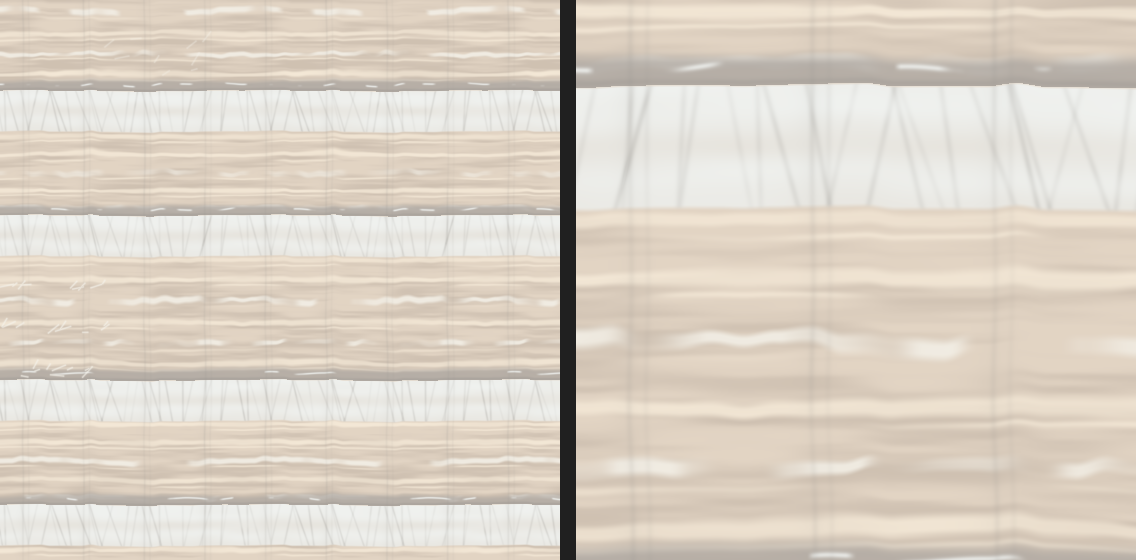
Left: the whole. Right: its middle third, enlarged.
This texture is drawn by a three.js fragment shader. Its source:

```glsl
// Weathered horizontal stripes: white bands, grey shadows and cream streaks on tan, crossed by faint threads.
varying vec2 vUv;

const vec3 WHITE = vec3(0.938, 0.945, 0.935);
const vec3 WARM_WHITE = vec3(0.905, 0.895, 0.87);
const vec3 TAN = vec3(0.81, 0.755, 0.695);
const vec3 BEIGE = vec3(0.885, 0.83, 0.765);
const vec3 CREAM = vec3(0.965, 0.92, 0.85);
const vec3 SHADOW = vec3(0.685, 0.66, 0.635);
const vec3 THREAD = vec3(0.60, 0.59, 0.57);

const float PERIOD = 0.5169;      // one short plus one long stripe group
const float SHORT_GROUP = 0.2227;
const float FIRST_BAND = 0.1615;  // top of the first white band, from the top edge
const float BAND = 0.073;         // white band height
const float REPEAT_X = 0.4333;    // horizontal repeat of the wear
const float THREAD_GAP = REPEAT_X / 4.0;
const float THREAD_START = 0.041;
const float THREAD_WIDTH = 0.002;
const float SLANTS = 26.0;        // slanted threads per repeat
const float SCRATCHES = 36.0;

float hash(vec2 p) {
  p = fract(p * vec2(0.1031, 0.1137));
  p += dot(p, p.yx + 33.33);
  return fract((p.x + p.y) * p.x * 7.31 + p.y * 5.17);
}

// Value noise that wraps after "cells" cells in x
float noise(vec2 p, float cells) {
  vec2 i = floor(p), f = fract(p);
  f = f * f * (3.0 - 2.0 * f);
  float x0 = mod(i.x, cells), x1 = mod(i.x + 1.0, cells);
  return mix(mix(hash(vec2(x0, i.y)), hash(vec2(x1, i.y)), f.x),
             mix(hash(vec2(x0, i.y + 1.0)), hash(vec2(x1, i.y + 1.0)), f.x), f.y);
}

// Noise along x with a number of cells per repeat, on a given row
float wear(float u, float cells, float row) {
  return noise(vec2(u * cells, row), cells);
}

float line(float dist, float width) {
  return exp(-dist * dist / (width * width));
}

float segment(vec2 p, vec2 a, vec2 b) {
  vec2 ab = b - a;
  return length(p - a - ab * clamp(dot(p - a, ab) / dot(ab, ab), 0.0, 1.0));
}

void main() {
  float u = vUv.x / REPEAT_X;
  float drop = 1.0 - vUv.y - FIRST_BAND;
  drop += 0.004 * (wear(u, 3.0, 5.0) - 0.5) + 0.0022 * (wear(u, 24.0, 9.0) - 0.5);

  // Find the stripe group and the depth below its white band's top
  float y = mod(drop, PERIOD);
  float isLong = step(SHORT_GROUP, y);
  float d = y - isLong * SHORT_GROUP;
  float height = mix(SHORT_GROUP, PERIOD - SHORT_GROUP, isLong);
  float seed = 40.0 + isLong * 37.0 + 11.0 * floor(drop / PERIOD);

  // Fibrous tan ground, greyer towards the shadow
  float fibre = 0.6 * noise(vec2(u * 4.0, d / 0.011 + seed), 4.0)
              + 0.4 * noise(vec2(u * 9.0, d / 0.004 + seed * 2.0), 9.0);
  float depth = (d - BAND) / (height - BAND);
  vec3 color = mix(TAN, BEIGE, smoothstep(0.2, 0.85, fibre + 0.22 - 0.3 * depth));

  // Cream streaks; every second one is whiter and broken into dashes
  float gap = mix(0.0326, 0.0367, isLong);
  float q = (d - 0.081) / gap + 0.22 * (noise(vec2(u * 3.0, d / 0.05 + seed), 3.0) - 0.5);
  float index = floor(q + 0.5);
  float offset = q - index;
  float row = seed + index * 3.0;
  float dashed = step(1.0, index) * step(mod(index, 2.0), 0.5);
  float ragged = 0.12 * (wear(u, 22.0, row + 7.0) - 0.5) * (0.4 + dashed);
  float width = mix(0.08, 0.21, wear(u, 5.0, row));
  float streak = 1.0 - smoothstep(width * 0.25, width + 0.05, abs(offset + ragged));
  float dashes = smoothstep(0.25, 0.65, 0.6 * wear(u, 15.0, row + 1.0) + 0.4 * wear(u, 6.0, row + 2.0));
  streak *= mix(0.6 + 0.4 * wear(u, 4.0, row + 1.0), dashes, dashed);
  color = mix(color, mix(CREAM, vec3(0.95, 0.935, 0.9), dashed), streak * 0.9);

  // Thin secondary streaks between the main ones
  float thin = line(offset - 0.36 + 0.1 * wear(u, 4.0, row + 4.0), 0.06);
  color = mix(color, CREAM, 0.65 * thin * smoothstep(0.35, 0.75, wear(u, 4.0, row + 5.0)));

  // Grey shadow with a dark lower rim and pale chips
  float rise = height - d;
  float thick = 0.013 + 0.01 * wear(u, 3.0, seed + 20.0);
  float shade = 1.0 - smoothstep(thick * 0.65, thick + 0.005, rise);
  color = mix(color, SHADOW, shade * (0.65 + 0.3 * fibre));
  color = mix(color, SHADOW * 0.94, 0.6 * line(rise - 0.002, 0.0025));
  float chip = line(rise - 0.008 - 0.006 * wear(u, 9.0, seed + 22.0), 0.0018);
  color = mix(color, WHITE, 0.8 * chip * smoothstep(0.58, 0.8, wear(u, 17.0, seed + 23.0)));

  // White band with a warm, cloudy core
  float bandMask = smoothstep(-0.001, 0.0015, d) * (1.0 - smoothstep(BAND - 0.002, BAND + 0.002, d));
  float cloud = noise(vec2(u * 7.0, d / 0.012 + seed), 7.0);
  float core = line(d - 0.036, 0.011) * 0.7 + line(d - BAND, 0.014) * 0.5;
  color = mix(color, mix(WHITE, WARM_WHITE, clamp(core + 0.35 * cloud - 0.05, 0.0, 1.0)), bandMask);

  // Slanted threads across the white bands
  float slanted = 0.0;
  for (float i = 0.0; i < SLANTS; i++) {
    float lean = (hash(vec2(i, 3.0)) - 0.5) * 0.13;
    float at = (i + hash(vec2(i, 8.0))) / SLANTS + lean * (d / BAND - 0.5);
    float dist = (fract(u - at + 0.5) - 0.5) * REPEAT_X;
    slanted += line(dist, THREAD_WIDTH) * (0.08 + 0.2 * hash(vec2(i, seed)));
  }
  color = mix(color, THREAD, min(slanted, 0.35) * bandMask * (0.5 + 0.5 * cloud));

  // Upright paired threads over everything
  float tx = mod(vUv.x - THREAD_START + 0.5 * THREAD_GAP, THREAD_GAP) - 0.5 * THREAD_GAP;
  tx += 0.003 * (noise(vec2(2.0, vUv.y * 14.0), 8.0) - 0.5);
  float upright = line(tx, THREAD_WIDTH) + 0.6 * line(tx - 0.01, THREAD_WIDTH) + 0.3 * line(tx, 0.009);
  color = mix(color, THREAD, upright * (0.06 + 0.1 * noise(vec2(u * 4.0, vUv.y * 22.0), 4.0)));

  // Pale scratches clustered in rows at the left
  float scratch = 0.0;
  for (float i = 0.0; i < SCRATCHES; i++) {
    float group = mod(i, 4.0), h = hash(vec2(i, 51.0));
    float upper = step(2.5, group);
    vec2 a = vec2(0.19 * h + 0.18 * upper, mix(0.335 + 0.075 * group, 0.9, upper));
    a.y += (hash(vec2(i, 57.0)) - 0.5) * mix(0.018, 0.07, upper);
    float angle = 1.3 * hash(vec2(i, 63.0)) - 0.2;
    vec2 b = a + (0.006 + 0.022 * hash(vec2(i, 71.0))) * vec2(cos(angle), sin(angle));
    scratch = max(scratch, line(segment(vUv, a, b), 0.0018) * mix(0.65, 0.35, upper));
  }
  gl_FragColor = vec4(mix(color, vec3(0.96, 0.95, 0.92), scratch), 1.0);
}
```
